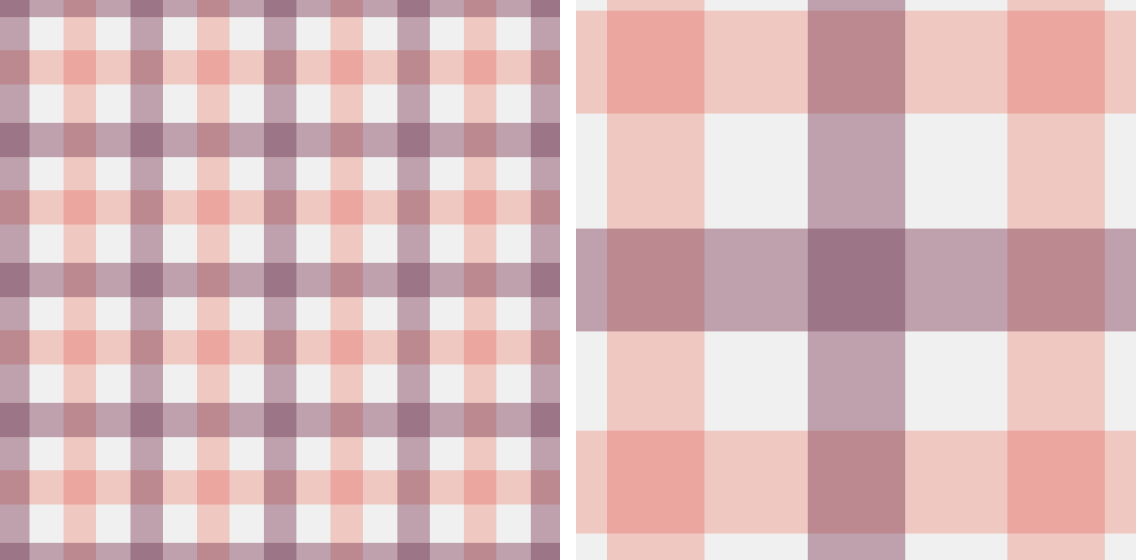
Left, the full canvas; right, a detail of the centre.
This pattern is drawn by a Shadertoy shader. Its source:

```glsl
// Layout, as fractions of the canvas (x: upright bands, y: level bands)
const vec2 PERIOD = vec2(0.2383, 0.25);
const vec2 BAND_WIDTH = vec2(0.058, 0.0612);
const vec2 MAUVE_CENTER = vec2(0.5003, 0.5);
const vec2 CORAL_CENTER = vec2(0.6191, 0.6297);

// Ground, single bands and their crossings
const vec3 GROUND = vec3(0.942, 0.941, 0.941);
const vec3 MAUVE = vec3(0.745, 0.632, 0.673);
const vec3 CORAL = vec3(0.933, 0.784, 0.755);
const vec3 MAUVE_ON_MAUVE = vec3(0.610, 0.459, 0.524);
const vec3 CORAL_ON_CORAL = vec3(0.922, 0.651, 0.622);
const vec3 MAUVE_ON_CORAL = vec3(0.737, 0.537, 0.566);

// Smoothed coverage of the repeating bands along both axes
vec2 bandCoverage(vec2 p, vec2 center, vec2 pixel) {
    vec2 cell = fract((p - center) / PERIOD + 0.5) - 0.5;
    vec2 edge = 0.5 * BAND_WIDTH - abs(cell) * PERIOD;
    return clamp(edge / pixel + 0.5, 0.0, 1.0);
}

// Blend of bare, mauve and coral along one axis
vec3 weave(vec3 bare, vec3 mauve, vec3 coral, float mauveAmount, float coralAmount) {
    return mix(mix(bare, mauve, mauveAmount), coral, coralAmount);
}

void mainImage(out vec4 fragColor, in vec2 fragCoord) {
    vec2 pixel = 1.0 / iResolution.xy;
    vec2 p = fragCoord * pixel;

    vec2 mauve = bandCoverage(p, MAUVE_CENTER, pixel);
    vec2 coral = bandCoverage(p, CORAL_CENTER, pixel);

    // Upright bands as seen over each kind of level band
    vec3 overGround = weave(GROUND, MAUVE, CORAL, mauve.x, coral.x);
    vec3 overMauve = weave(MAUVE, MAUVE_ON_MAUVE, MAUVE_ON_CORAL, mauve.x, coral.x);
    vec3 overCoral = weave(CORAL, MAUVE_ON_CORAL, CORAL_ON_CORAL, mauve.x, coral.x);

    fragColor = vec4(weave(overGround, overMauve, overCoral, mauve.y, coral.y), 1.0);
}
```
